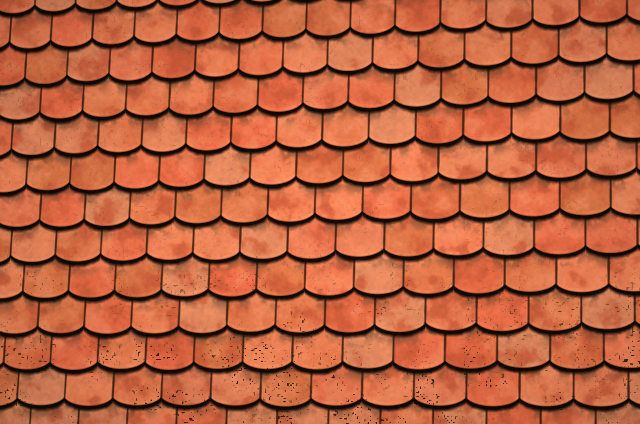
Write a Shadertoy shader that draws this texture.

```glsl
// Weathered terracotta roof: overlapping rows of round-ended tiles in slight perspective.

float hash(vec2 p) {
    vec3 q = fract(p.xyx * vec3(0.1031, 0.1030, 0.0973));
    q += dot(q, q.yzx + 33.33);
    return fract((q.x + q.y) * q.z);
}

float noise(vec2 p) {
    vec2 i = floor(p), f = fract(p);
    f = f * f * (3.0 - 2.0 * f);
    return mix(mix(hash(i), hash(i + vec2(1, 0)), f.x),
               mix(hash(i + vec2(0, 1)), hash(i + vec2(1, 1)), f.x), f.y);
}

float fbm(vec2 p) {
    float sum = 0.0, amp = 0.5;
    for (int i = 0; i < 4; i++) {
        sum += amp * noise(p);
        p = mat2(1.6, 1.2, -1.2, 1.6) * p + 7.3;
        amp *= 0.5;
    }
    return sum / 0.9375;
}

// Column coordinate within a row; whole numbers are the joints.
// Widths grow to the right and downwards, each row steps by a third of a tile.
float column(float x, float row) {
    float start = 0.0236 + 0.0348 * row + 0.004 * (hash(vec2(row + 40.0, 3.0)) - 0.5);
    return (x - 0.0508 * x * x - start) / (0.0961 + 0.00148 * row);
}

// Height of the rounded lower edge above the row line, in row heights.
float lowerEdge(float n, float row) {
    float c = 2.0 * fract(n) - 1.0;
    float sag = 0.04 * hash(vec2(floor(n), row) + 60.0);
    return 0.16 * c * c + 0.06 * pow(abs(c), 6.0) + sag;
}

void mainImage(out vec4 fragColor, in vec2 fragCoord) {
    vec2 p = fragCoord / iResolution.y;
    float px = 1.0 / iResolution.y;
    float down = 1.0 - p.y;

    // Rows fan out slightly: the upper ones climb to the right
    float rowHeight = 0.0839 + 0.00464 * p.x;
    float q = (down - 0.120 + 0.0443 * p.x) / rowHeight;

    // Pick the topmost tile here
    float row = ceil(q);
    if (row - q < lowerEdge(column(p.x, row), row)) row += 1.0;
    float above = row - q;
    float lean = 0.006 * (1.0 - p.x / 1.4) * (above - 0.2);
    float n = column(p.x - lean, row);
    vec2 id = vec2(floor(n), row) + 50.0;
    float lip = (above - lowerEdge(column(p.x, row), row)) * rowHeight;
    float shade = (1.0 - above + lowerEdge(column(p.x, row - 1.0), row - 1.0)) * rowHeight;

    // Clay: tone per tile, cloudy stains and fine grain
    float tone = hash(id), red = hash(id + 17.0);
    float cloud = fbm(p * 24.0 + id * 3.7);
    float grain = fbm(p * 130.0);
    vec3 col = mix(vec3(0.85, 0.45, 0.27), vec3(0.94, 0.50, 0.33), smoothstep(0.1, 0.6, tone));
    col = mix(col, vec3(0.86, 0.53, 0.37), 0.8 * smoothstep(0.68, 0.85, tone));
    col = mix(col, vec3(0.91, 0.38, 0.25), smoothstep(0.5, 1.0, red) * 0.65);
    col = mix(col, vec3(0.78, 0.34, 0.21), 0.75 * smoothstep(0.5, 0.75, cloud));
    col = mix(col, vec3(0.95, 0.56, 0.39), 0.5 * smoothstep(0.48, 0.25, cloud));
    col *= 0.95 + 0.12 * grain;

    // Grime under the overlap and moss specks, thicker on the lower rows
    float grime = smoothstep(0.045, 0.008, shade) * smoothstep(0.38, 0.68, fbm(p * 45.0 + 9.0));
    col = mix(col, vec3(0.46, 0.28, 0.18), 0.65 * grime);
    float mossy = smoothstep(0.55, 0.95, down) * (0.4 + 0.6 * hash(id + 31.0)) + 0.12;
    float speck = smoothstep(0.77, 0.92, noise(p * 230.0)) * smoothstep(0.4, 0.7, fbm(p * 18.0 + 4.0));
    col = mix(col, vec3(0.22, 0.15, 0.08), min(1.0, 1.4 * mossy * speck));

    // Lower lip: a faint light band, then a turned-under dark edge
    col *= 1.0 + 0.05 * smoothstep(0.012, 0.006, lip);
    col = mix(vec3(0.50, 0.25, 0.12), col, smoothstep(0.0, 0.0045, lip));

    // Joints between neighbours
    float gap = abs(fract(n + 0.5) - 0.5) * (0.0961 + 0.00148 * row);
    float jointWidth = 0.0009 + 0.0009 * noise(p * 60.0);
    float joint = 1.0 - smoothstep(jointWidth - 0.5 * px, jointWidth + 0.0016 + 0.5 * px, gap);
    col = mix(col, vec3(0.22, 0.11, 0.05), 0.9 * joint);

    // Cast shadow below the row above, and the smoothed tile edge
    float ragged = 0.004 * (fbm(p * 70.0) - 0.5);
    float light = smoothstep(0.0045, 0.0165, shade + ragged);
    col = mix(vec3(0.06, 0.035, 0.02), col, light);
    col = mix(vec3(0.06, 0.035, 0.02), col, smoothstep(-0.5 * px, px, lip));

    // Darker towards the corners
    vec2 v = fragCoord / iResolution.xy - vec2(0.52, 0.48);
    col *= 1.03 - 0.42 * dot(v, v);
    fragColor = vec4(clamp(col, 0.0, 1.0), 1.0);
}
```
